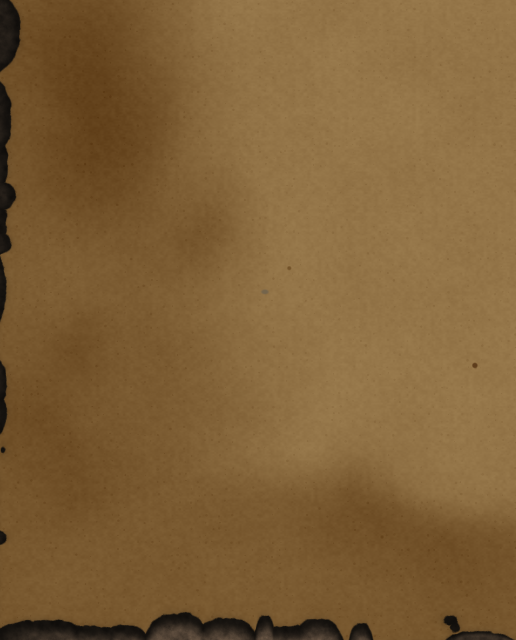
Write a Shadertoy shader that draws this texture.

```glsl
// Aged parchment with soft brown stains and a charred, ragged left and lower rim.
// A light field plus Gaussian stains sets the paper tone; value noise adds grain,
// and unions of rounded bumps carve the burnt rim. Units: canvas height = 1.

#define PAPER_DARK vec3(0.385, 0.255, 0.105)
#define PAPER_LIGHT vec3(0.610, 0.490, 0.310)
#define CHAR_DARK vec3(0.075, 0.063, 0.050)
#define CHAR_ASH vec3(0.330, 0.270, 0.215)
#define BASE_TONE 0.40
#define LIGHT_GAIN 0.46
#define GRAIN 0.11
#define SPECK_CELLS 95.0
#define SPECK_DEPTH 0.16
#define RAGGEDNESS 0.007

// Bumps: position along the edge, half width, height.
const vec3 LEFT_BUMPS[10] = vec3[10](
    vec3(0.950, 0.063, 0.031), vec3(0.815, 0.057, 0.018), vec3(0.745, 0.045, 0.013),
    vec3(0.694, 0.025, 0.023), vec3(0.655, 0.035, 0.010), vec3(0.620, 0.018, 0.017),
    vec3(0.550, 0.050, 0.009), vec3(0.400, 0.036, 0.011), vec3(0.355, 0.034, 0.010),
    vec3(0.160, 0.011, 0.010));
const vec3 LOW_BUMPS[10] = vec3[10](
    vec3(0.065, 0.085, 0.031), vec3(0.140, 0.060, 0.022), vec3(0.197, 0.038, 0.023),
    vec3(0.277, 0.055, 0.042), vec3(0.352, 0.055, 0.034), vec3(0.414, 0.018, 0.038),
    vec3(0.450, 0.060, 0.022), vec3(0.497, 0.040, 0.034), vec3(0.564, 0.019, 0.026),
    vec3(0.750, 0.055, 0.013));
// Stains: centre, radius, tone change.
const vec4 STAINS[11] = vec4[11](
    vec4(0.13, 0.94, 0.13, -0.30), vec4(0.20, 0.84, 0.10, -0.20),
    vec4(0.14, 0.74, 0.10, -0.24), vec4(0.33, 0.64, 0.06, -0.30),
    vec4(0.13, 0.46, 0.06, -0.18), vec4(0.05, 0.35, 0.07, -0.20),
    vec4(0.12, 0.25, 0.09, -0.18), vec4(0.56, 0.21, 0.10, -0.20),
    vec4(0.72, 0.15, 0.10, -0.15), vec4(0.14, 0.56, 0.09, 0.08),
    vec4(0.50, 0.29, 0.08, 0.08));

float hash(vec2 p) {
    return fract(sin(dot(p, vec2(127.1, 311.7))) * 43758.5453);
}

float noise(vec2 p) {
    vec2 i = floor(p), f = fract(p);
    f = f * f * (3.0 - 2.0 * f);
    return mix(mix(hash(i), hash(i + vec2(1, 0)), f.x),
               mix(hash(i + vec2(0, 1)), hash(i + vec2(1, 1)), f.x), f.y);
}

float fbm(vec2 p) {
    float sum = 0.0, amp = 0.5;
    for (int i = 0; i < 5; i++) {
        sum += amp * noise(p);
        p = mat2(1.6, 1.2, -1.2, 1.6) * p + 7.3;
        amp *= 0.5;
    }
    return sum;
}

// Depth of the burnt rim at position s along an edge.
float rimDepth(float s, vec3 bumps[10]) {
    float depth = -0.006;
    for (int i = 0; i < 10; i++) {
        float q = abs(s - bumps[i].x) / bumps[i].y;
        depth = max(depth, bumps[i].z * (1.0 - q * q * q));
    }
    return depth;
}

float ellipse(vec2 p, vec2 centre, vec2 radius) {
    return (length((p - centre) / radius) - 1.0) * min(radius.x, radius.y);
}

// Broad shading: a bright right side bounded by a darker left and bottom.
float paperTone(vec2 p) {
    vec2 q = p + 0.07 * (vec2(fbm(p * 7.0), fbm(p * 7.0 + 31.0)) - 0.48);
    float fromLeft = q.x - 0.24 - 0.19 * (1.0 - q.y);
    float fromLow = q.y - 0.25 + 0.2 * max(q.x - 0.44, 0.0);
    float tone = BASE_TONE + LIGHT_GAIN * smoothstep(-0.13, 0.14, fromLeft)
                           * smoothstep(-0.05, 0.06, fromLow);
    for (int i = 0; i < 11; i++) {
        vec2 d = (q - STAINS[i].xy) / STAINS[i].z;
        tone += STAINS[i].w * exp(-dot(d, d));
    }
    return tone + 0.16 * (fbm(p * 11.0 + 4.0) - 0.48);
}

// Faint dark flecks, one candidate per jittered cell.
float specks(vec2 p) {
    vec2 g = p * SPECK_CELLS, cell = floor(g);
    vec2 centre = 0.3 + 0.4 * vec2(hash(cell), hash(cell + 17.0));
    float size = 0.12 + 0.16 * hash(cell + 41.0);
    float dotMask = 1.0 - smoothstep(size * 0.4, size, length(fract(g) - centre));
    return dotMask * step(0.55, hash(cell + 73.0)) * hash(cell + 97.0);
}

void mainImage(out vec4 fragColor, in vec2 fragCoord) {
    vec2 p = fragCoord / iResolution.y;
    float px = 1.0 / iResolution.y;

    // Paper with fine fibres and flecks
    float grain = noise(p * 170.0) + 0.7 * noise(p * vec2(330.0, 390.0)) - 0.85;
    float tone = paperTone(p) + GRAIN * grain - SPECK_DEPTH * specks(p);
    vec3 col = mix(PAPER_DARK, PAPER_LIGHT, tone);

    // Distinct marks
    float greyMark = ellipse(p, vec2(0.414, 0.544), vec2(0.0055, 0.0035));
    float brownMark = ellipse(p, vec2(0.742, 0.429), vec2(0.004));
    float smallMarks = min(ellipse(p, vec2(0.452, 0.581), vec2(0.003)),
                           ellipse(p, vec2(0.597, 0.161), vec2(0.0025)));
    col = mix(col, vec3(0.43, 0.38, 0.30), 0.8 * (1.0 - smoothstep(-px, px, greyMark)));
    col = mix(col, vec3(0.33, 0.20, 0.08), 0.85 * (1.0 - smoothstep(-px, px, brownMark)));
    col = mix(col, vec3(0.36, 0.23, 0.08), 0.6 * (1.0 - smoothstep(-px, px, smallMarks)));

    // Burnt rim and loose holes
    float rough = RAGGEDNESS * (fbm(p * 75.0) - 0.48);
    float left = p.x - rimDepth(p.y, LEFT_BUMPS);
    float low = p.y - rimDepth(p.x, LOW_BUMPS);
    float holes = min(ellipse(p, vec2(0.704, 0.031), vec2(0.011, 0.008)),
                      ellipse(p, vec2(0.711, 0.022), vec2(0.007, 0.010)));
    holes = min(holes, ellipse(p, vec2(0.005, 0.297), vec2(0.004, 0.006)));
    float rim = min(min(left, low), holes) + rough;
    col *= 1.0 - 0.14 * exp(-max(rim, 0.0) / 0.004);

    // Char: black at the tear, ashy further out
    float ash = smoothstep(0.004, 0.034, -low) * smoothstep(0.0, 0.3, p.x + 0.12);
    ash = max(ash, 0.22 * smoothstep(0.002, 0.020, -left));
    ash = max(ash, 0.5 * smoothstep(0.66, 0.72, p.x) * smoothstep(0.0, 0.008, -low));
    vec3 burnt = mix(CHAR_DARK, CHAR_ASH, ash) * (0.6 + 0.85 * fbm(p * 110.0));
    float aa = max(fwidth(rim), px) * 0.8;
    col = mix(burnt, col, smoothstep(-aa, aa, rim));

    fragColor = vec4(clamp(col, 0.0, 1.0), 1.0);
}
```
